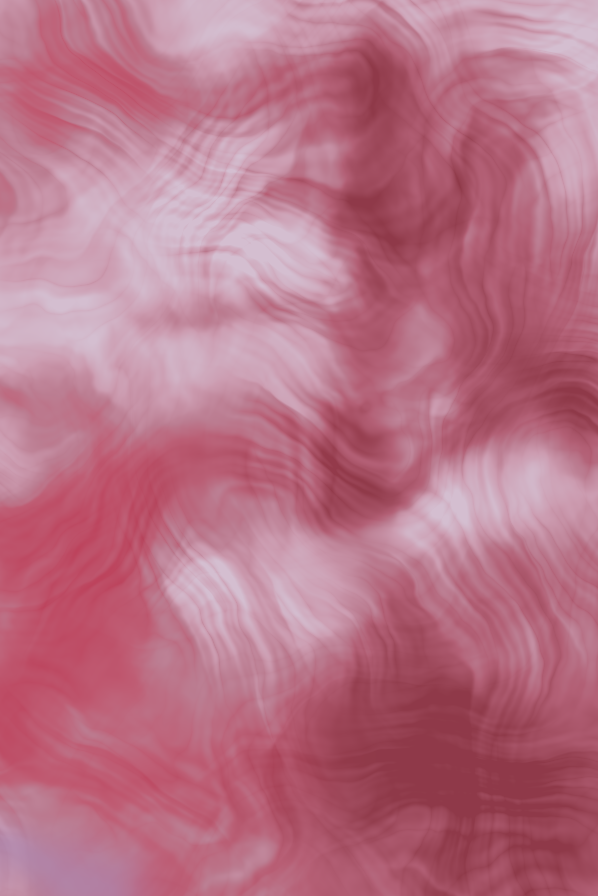
Write a Shadertoy shader that draws this background.

```glsl
// Clouds of crimson ink drifting through pale, milky water.

vec2 randomGradient(vec2 cell) {
    vec2 k = vec2(dot(cell, vec2(127.1, 311.7)), dot(cell, vec2(269.5, 183.3)));
    return 2.0 * fract(sin(k) * 43758.5) - 1.0;
}

float gradientNoise(vec2 p) {
    vec2 i = floor(p), f = p - i;
    vec2 u = f * f * f * (f * (f * 6.0 - 15.0) + 10.0);
    vec2 e = vec2(0.0, 1.0);
    float low = mix(dot(randomGradient(i), f),
                    dot(randomGradient(i + e.yx), f - e.yx), u.x);
    float high = mix(dot(randomGradient(i + e), f - e),
                     dot(randomGradient(i + 1.0), f - 1.0), u.x);
    return mix(low, high, u.y);
}

float fbm(vec2 p) {
    float sum = 0.0, amplitude = 0.6;
    for (int i = 0; i < 4; i++) {
        sum += amplitude * gradientNoise(p);
        p = mat2(1.6, 1.2, -1.2, 1.6) * p + 7.3;
        amplitude *= 0.48;
    }
    return sum;
}

vec2 swirl(vec2 p) {
    return vec2(fbm(p), fbm(p + vec2(31.4, 17.8)));
}

// Soft stroke of ink from a to b
float plume(vec2 p, vec2 a, vec2 b, float width) {
    vec2 ab = b - a;
    float h = clamp(dot(p - a, ab) / dot(ab, ab), 0.0, 1.0);
    float r = length(p - a - ab * h) / width;
    return exp(-r * r);
}

// Broad masses of ink, thinned by pockets of clear water
float inkMass(vec2 p) {
    float ink = 0.13;
    // Lower cloud and its dark core
    ink += 0.92 * plume(p, vec2(0.20, 0.09), vec2(0.64, 0.13), 0.18);
    ink += 1.10 * plume(p, vec2(0.46, 0.17), vec2(0.57, 0.07), 0.12);
    // Left billow
    ink += 1.25 * plume(p, vec2(0.01, 0.21), vec2(0.10, 0.36), 0.085);
    ink += 0.75 * plume(p, vec2(0.00, 0.41), vec2(0.28, 0.47), 0.06);
    ink += 0.30 * plume(p, vec2(0.18, 0.50), vec2(0.36, 0.50), 0.08);
    // Falling column and the right-hand cloud
    ink += 0.90 * plume(p, vec2(0.43, 0.92), vec2(0.385, 0.45), 0.034);
    ink += 0.60 * plume(p, vec2(0.40, 0.43), vec2(0.55, 0.54), 0.026);
    ink += 1.05 * plume(p, vec2(0.48, 0.84), vec2(0.57, 0.64), 0.12);
    ink += 1.10 * plume(p, vec2(0.61, 0.58), vec2(0.70, 0.53), 0.055);
    ink += 0.50 * plume(p, vec2(0.45, 0.37), vec2(0.66, 0.35), 0.07);
    // Thin upper veils
    ink += 0.70 * plume(p, vec2(0.00, 0.82), vec2(0.08, 0.95), 0.08);
    ink += 0.60 * plume(p, vec2(0.14, 0.88), vec2(0.40, 0.90), 0.05);
    ink += 0.40 * plume(p, vec2(0.18, 0.65), vec2(0.36, 0.64), 0.025);
    ink += 0.40 * plume(p, vec2(0.00, 0.56), vec2(0.10, 0.55), 0.045);
    // Clear pockets
    ink *= 1.0 - 0.55 * plume(p, vec2(0.26, 0.35), vec2(0.34, 0.30), 0.045);
    ink *= 1.0 - 0.65 * plume(p, vec2(0.46, 0.41), vec2(0.60, 0.47), 0.04);
    return ink * (1.0 - 0.60 * plume(p, vec2(0.62, 1.02), vec2(0.70, 0.85), 0.05));
}

// Fibres, threads and folded veils along the level lines of crossing streams
float strands(vec2 p, vec2 q) {
    float sum = 0.0;
    for (float i = 0.0; i < 4.0; i++) {
        float angle = 0.1 + 0.75 * i;
        vec2 across = vec2(cos(angle), sin(angle));
        float along = dot(q, vec2(-across.y, across.x));
        float stream = dot(q, across) + 0.30 * gradientNoise(p * 3.0 + 17.0 * i)
                     + 0.10 * gradientNoise(p * 7.0 + 5.0 * i);
        float fibre = 0.7 * gradientNoise(vec2(stream * 28.0, along * 4.0 + 9.0 * i))
                    + gradientNoise(vec2(stream * 70.0, along * 7.0));
        float ridge = 1.0 - abs(gradientNoise(vec2(stream * 24.0, along * 3.0 + 40.0)));
        float thread = pow(ridge, 14.0);
        float fold = fract(stream * 6.0 + 0.3 * gradientNoise(q * 5.0));
        float veil = fold * fold * smoothstep(1.0, 0.96, fold);
        float mask = 0.12 + smoothstep(-0.1, 0.3, gradientNoise(p * 4.5 + 23.0 * i));
        sum += mask * (0.9 * fibre + 0.5 * (thread - 0.3) + 0.65 * (veil - 0.3));
    }
    return sum;
}

float ramp(float from, float to, float x) {
    return clamp((x - from) / (to - from), 0.0, 1.0);
}

// Tint by optical depth, from water through rose to deep red
vec3 inkColour(float depth, float dusk) {
    vec3 deep = mix(vec3(0.74, 0.26, 0.36), vec3(0.56, 0.225, 0.285), dusk);
    vec3 raspberry = mix(vec3(0.75, 0.37, 0.46), vec3(0.70, 0.375, 0.46), dusk);
    vec3 c = mix(vec3(0.83, 0.745, 0.815), vec3(0.80, 0.61, 0.69), ramp(0.04, 0.28, depth));
    c = mix(c, vec3(0.735, 0.49, 0.57), ramp(0.28, 0.44, depth));
    c = mix(c, raspberry, ramp(0.44, 0.60, depth));
    return mix(c, deep, ramp(0.60, 0.88, depth));
}

void mainImage(out vec4 fragColor, in vec2 fragCoord) {
    vec2 p = fragCoord / iResolution.y;

    // Three scales of turbulence fold the water
    vec2 q = p + 0.065 * swirl(p * 3.5 + 2.0);
    q += 0.045 * swirl(q * 8.0 + 11.0);
    vec2 curled = q + 0.022 * swirl(q * 17.0 + 3.0);

    float ink = inkMass(curled) * (0.95 + 0.7 * fbm(curled * 9.0 + 5.0));
    float depth = 1.0 - exp(-max(ink, 0.0));
    depth += 0.21 * (1.0 - 0.4 * depth * depth) * strands(p, q);

    float dusk = smoothstep(0.12, 0.42, q.x + 0.1 * fbm(p * 4.0));
    vec3 colour = inkColour(depth, dusk);

    // Lavender water in the lower corner
    float lavender = plume(q, vec2(0.0, 0.04), vec2(0.14, 0.01), 0.035);
    colour = mix(colour, vec3(0.68, 0.53, 0.69), 0.7 * lavender);

    fragColor = vec4(colour, 1.0);
}
```
